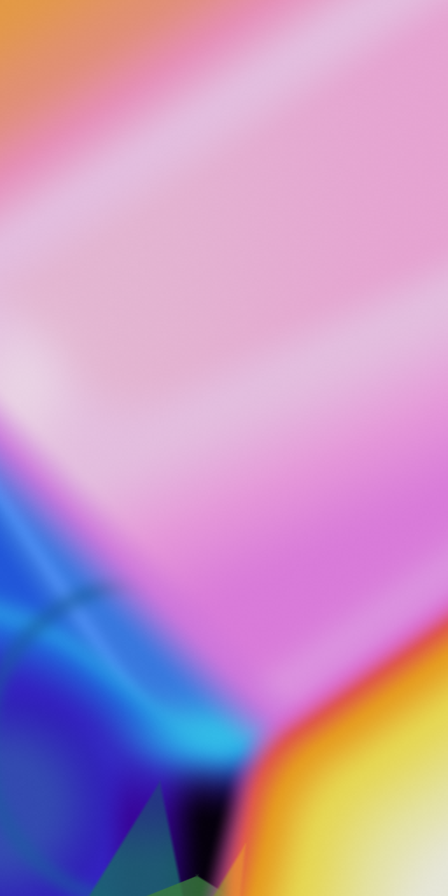
Give the GLSL for this background, as a Shadertoy shader.

```glsl
// Soft folded light: a pale pink sheet, a blue fold and a glowing yellow wedge.
// Each fold is a signed distance to a few lines; colour ramps over those
// distances give the gradients, and narrow bell curves give the bright creases.
#define SHEET_ROUND 0.15
#define WEDGE_ROUND 0.07
#define CREASE_WIDTH 0.055
#define CREASE_LIGHT 0.42
#define GLOW_SIZE 0.11
#define DOME_RADIUS 0.25
#define EDGE_SOFT 0.006
#define GRAIN 0.006

float hash(vec2 p) {
    return fract(sin(dot(p, vec2(127.1, 311.7))) * 43758.5453);
}

float smoothMax(float a, float b, float k) {
    float h = max(k - abs(a - b), 0.0);
    return max(a, b) + h * h / (4.0 * k);
}

float bell(float d, float width) {
    return exp(-d * d / (width * width));
}

// Signed distance to a line through a point, with the given normal
float halfPlane(vec2 p, vec2 point, vec2 normal) {
    return dot(p - point, normalize(normal));
}

// Pointed fin that widens below its tip
float fin(vec2 p, vec2 tip, float left, float right) {
    float drop = tip.y - p.y;
    float fall = max(drop, 0.0);
    float a = p.x - tip.x + left * fall;
    float b = tip.x + right * fall - p.x;
    return smoothstep(-EDGE_SOFT, EDGE_SOFT, min(min(a, b), drop));
}

vec3 pinkSheet(vec2 p) {
    const vec3 pale = vec3(0.89, 0.74, 0.87);
    float top = halfPlane(p, vec2(0.0, 1.44), vec2(-0.545, 0.838));
    float bottom = halfPlane(p, vec2(0.286, 1.0), vec2(0.42, -0.907));
    float left = halfPlane(p, vec2(0.06, 1.17), vec2(-0.75, -0.66));
    float edge = smoothMax(smoothMax(bottom, left, SHEET_ROUND), top, 0.06);

    vec3 col = mix(vec3(0.89, 0.71, 0.82), vec3(0.90, 0.64, 0.82),
                   smoothstep(0.2, 1.0, p.x));
    col = mix(col, pale, smoothstep(-0.13, 0.0, edge));

    // Orange corner above, orchid below
    col = mix(col, vec3(0.90, 0.56, 0.73), smoothstep(0.0, 0.16, top));
    col = mix(col, vec3(0.88, 0.56, 0.47), smoothstep(0.11, 0.28, top));
    col = mix(col, vec3(0.89, 0.60, 0.27), smoothstep(0.24, 0.47, top));
    col = mix(col, vec3(0.90, 0.60, 0.85), smoothstep(0.0, 0.24, bottom));
    col = mix(col, vec3(0.85, 0.48, 0.85), smoothstep(0.16, 0.42, bottom));

    float shine = bell(length((p - vec2(0.05, 1.14)) * vec2(1.0, 0.8)), 0.11);
    return mix(col, vec3(0.92, 0.85, 0.90), 0.75 * shine);
}

vec3 blueFold(vec2 p) {
    // Upper blue face with a slanted crease
    float slant = 0.893 - 1.5 * p.x - p.y;
    vec3 col = mix(vec3(0.22, 0.47, 0.87), vec3(0.13, 0.34, 0.85),
                   smoothstep(0.0, 0.14, slant));
    col += 0.06 * bell(slant, 0.04);

    // Cyan crest, fading into indigo below
    float crest = 0.635 - 0.58 * p.x + 0.022 * sin(12.0 * p.x)
                + 0.06 * smoothstep(0.48, 0.6, p.x);
    float depth = crest - p.y;
    vec3 lower = mix(vec3(0.12, 0.43, 0.87), vec3(0.20, 0.13, 0.75),
                     smoothstep(0.0, 0.17, depth));
    col = mix(col, lower, smoothstep(-0.02, 0.02, depth));
    col = mix(col, vec3(0.17, 0.62, 0.90), 0.6 * bell(depth, 0.035));

    // Rounded dome at the left
    float dome = length(p - vec2(0.0, 0.2)) - DOME_RADIUS;
    vec3 domeColor = mix(vec3(0.20, 0.29, 0.69), vec3(0.19, 0.13, 0.72),
                         smoothstep(-0.16, 0.0, dome));
    col = mix(col, domeColor, 1.0 - smoothstep(-0.03, 0.02, dome));
    float arc = length(p - vec2(0.33, 0.34)) - 0.36;
    col = mix(col, vec3(0.10, 0.36, 0.62), 0.5 * bell(arc, 0.025) * step(p.x, 0.33));

    // Dark hollow, then the fins standing in it
    float low = 1.0 - smoothstep(0.16, 0.34, p.y);
    col = mix(col, vec3(0.22, 0.02, 0.60), low * smoothstep(0.22, 0.3, p.x));
    col = mix(col, vec3(0.02, 0.0, 0.05), low * smoothstep(0.34, 0.46, p.x));
    vec3 teal = mix(vec3(0.10, 0.40, 0.42), vec3(0.13, 0.22, 0.50),
                    smoothstep(0.05, 0.25, p.y));
    col = mix(col, teal, 0.85 * fin(p, vec2(0.357, 0.255), 0.62, 0.2));
    col = mix(col, vec3(0.22, 0.48, 0.24), 0.8 * fin(p, vec2(0.44, 0.045), 2.5, 1.6));

    float glow = bell(length((p - vec2(0.485, 0.36)) * vec2(0.7, 1.5)), GLOW_SIZE);
    return mix(col, vec3(0.20, 0.76, 0.91), 0.85 * glow);
}

vec3 wedgeRamp(float d) {
    vec3 col = mix(vec3(0.87, 0.34, 0.72), vec3(0.87, 0.32, 0.30), smoothstep(0.05, 0.115, d));
    col = mix(col, vec3(0.90, 0.60, 0.12), smoothstep(0.09, 0.165, d));
    col = mix(col, vec3(0.90, 0.84, 0.32), smoothstep(0.14, 0.27, d));
    col = mix(col, vec3(0.89, 0.88, 0.60), smoothstep(0.24, 0.42, d));
    return mix(col, vec3(0.90, 0.90, 0.85), smoothstep(0.36, 0.56, d));
}

void mainImage(out vec4 fragColor, in vec2 fragCoord) {
    vec2 p = fragCoord / iResolution.xy * vec2(1.0, 2.0);
    vec3 col = pinkSheet(p);

    // Bright crease above the wedge
    float upper = halfPlane(p, vec2(0.56, 0.42), vec2(0.576, -0.817));
    col = mix(col, vec3(0.87, 0.68, 0.90), CREASE_LIGHT * bell(upper, CREASE_WIDTH));

    // Violet seam into the blue fold
    float seam = 0.67 - 0.715 * p.x - 0.7 * p.y;
    col = mix(col, vec3(0.79, 0.46, 0.86), smoothstep(-0.13, -0.02, seam));
    col = mix(col, blueFold(p), smoothstep(-0.06, 0.07, seam));

    // Yellow wedge, bounded above and on its left
    float side = p.x - 0.41 - 0.23 * p.y;
    float wedge = -smoothMax(-upper, -side, WEDGE_ROUND);
    col = mix(col, wedgeRamp(wedge), smoothstep(0.03, 0.11, wedge));
    float sliver = fin(p, vec2(0.548, 0.115), 0.62, -0.1);
    vec3 sliverColor = mix(vec3(0.45, 0.55, 0.20), vec3(0.90, 0.55, 0.20),
                           smoothstep(0.47, 0.53, p.x));
    col = mix(col, sliverColor, 0.8 * sliver);

    col += GRAIN * (hash(floor(p * 256.0)) - 0.5);
    fragColor = vec4(clamp(col, 0.0, 1.0), 1.0);
}
```
